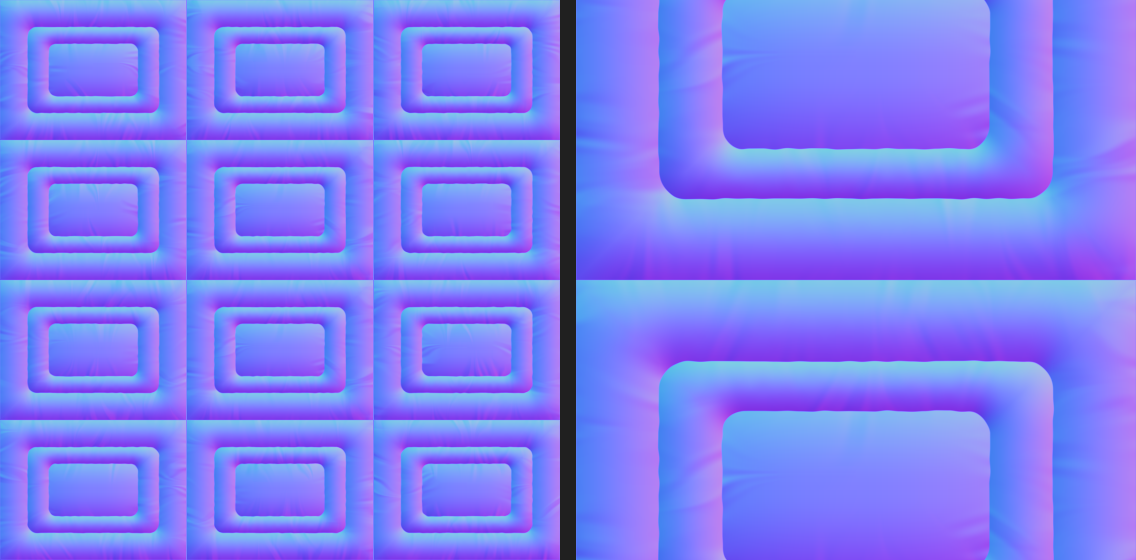
Left, the full canvas; right, a detail of the centre.
Reproduce this texture map procedurally as a Shadertoy shader.

```glsl
// Tangent-space normal map of quilted padding: a grid of cells, each with an
// outer frame, a raised ring and a central pad. Every panel bulges between its
// seams, and fine fabric creases fan out from the stitching.

const vec2  REPEATS    = vec2(3.0, 4.0);
const vec2  CELL_HALF  = vec2(0.5, 0.375);     // lengths are in cell widths
const vec2  RING_HALF  = vec2(0.352, 0.230);
const vec2  PAD_HALF   = vec2(0.239, 0.141);
const float RING_ROUND = 0.050;
const float PAD_ROUND  = 0.040;
const vec2  FRAME_TILT = vec2(0.46, 0.72);     // steepest slope at a seam
const vec2  RING_TILT  = vec2(0.56, 0.82);
const vec2  PAD_TILT   = vec2(0.27, 0.52);
const float BULGE      = 1.35;                 // higher keeps the middle flatter
const float OUTER_SOFT = 0.150;                // corner blend, convex side
const float INNER_SOFT = 0.055;                // corner blend, concave side
const float CREASE_FREQ  = 62.0;
const float CREASE_REACH = 0.040;
const float CREASE_TILT  = 0.55;
const float SEAM_WOBBLE  = 0.003;

float hash(vec2 p) {
    return fract(sin(dot(p, vec2(127.1, 311.7))) * 43758.5453);
}

float noise(vec2 p) {
    vec2 i = floor(p), f = fract(p);
    f = f * f * (3.0 - 2.0 * f);
    return mix(mix(hash(i), hash(i + vec2(1, 0)), f.x),
               mix(hash(i + vec2(0, 1)), hash(i + vec2(1, 1)), f.x), f.y);
}

float roundedBox(vec2 p, vec2 halfSize, float radius) {
    vec2 q = abs(p) - halfSize + radius;
    return length(max(q, 0.0)) + min(max(q.x, q.y), 0.0) - radius;
}

// Direction away from a box, turning gradually around its corners.
vec2 outward(vec2 p, vec2 halfSize, float soft) {
    vec2 q = max(abs(p) - halfSize + soft, 0.001);
    return sign(p) * normalize(q * q);
}

// Signed slope of creases that start at a seam and slant into the panel.
float crease(float along, float depth, float seed) {
    float slant = (noise(vec2(along * 14.0, seed)) - 0.5) * 1.8;
    float s = along + slant * depth;
    float fold = noise(vec2(s * CREASE_FREQ, seed + depth * 9.0)) - 0.5;
    float patches = smoothstep(0.3, 0.85, noise(vec2(s * 17.0, seed + 5.3)));
    float reach = CREASE_REACH * (0.35 + patches);
    return fold * (0.25 + patches) * exp(-max(depth, 0.0) / reach);
}

// Creases run across the seam, so they tilt the surface along it.
vec2 creases(vec2 p, vec2 dir, float depth, float seed) {
    vec2 side = step(0.0, p.yx) * 17.0;
    vec2 slope = vec2(crease(p.x, depth, seed + side.x),
                      crease(p.y, depth, seed + side.y + 41.0));
    return CREASE_TILT * slope * dir.yx * dir.yx;
}

// Slope of a padded band between an inner and an outer seam.
vec2 bandTilt(vec2 inDir, vec2 outDir, float inDist, float outDist, vec2 steep) {
    float a = max(inDist, 0.0), b = max(outDist, 0.0);
    float t = a / max(a + b, 0.0001);
    return steep * (outDir * pow(t, BULGE) - inDir * pow(1.0 - t, BULGE));
}

void mainImage(out vec4 fragColor, in vec2 fragCoord) {
    vec2 grid = fragCoord / iResolution.xy * REPEATS;
    vec2 p = (fract(grid) - 0.5) * 2.0 * CELL_HALF;
    float seed = floor(hash(floor(grid) + 3.0) * 90.0) + 0.5;
    float pixel = REPEATS.x / iResolution.x;

    // Seam distances, slightly puckered by the stitching
    float pucker = (noise(p * 45.0 + seed) - 0.5) * SEAM_WOBBLE;
    float ringDist = roundedBox(p, RING_HALF, RING_ROUND) + pucker;
    float padDist = roundedBox(p, PAD_HALF, PAD_ROUND) + pucker;
    vec2 edge = CELL_HALF - abs(p);
    float cellDist = min(edge.x, edge.y);

    vec2 cellDir = outward(p, CELL_HALF, OUTER_SOFT);
    vec2 ringOut = outward(p, RING_HALF, OUTER_SOFT);
    vec2 ringIn  = outward(p, RING_HALF, INNER_SOFT);
    vec2 padDir  = outward(p, PAD_HALF, INNER_SOFT);

    // Outer frame
    vec2 frame = bandTilt(ringIn, cellDir, ringDist, cellDist, FRAME_TILT);
    frame += creases(p, cellDir, cellDist, seed);
    frame += 0.7 * creases(p, ringIn, ringDist, seed + 7.0);
    frame *= smoothstep(0.0, 0.75 * pixel, cellDist);

    // Raised ring
    vec2 ring = bandTilt(padDir, ringOut, padDist, -ringDist, RING_TILT);
    ring += 0.35 * creases(p, ringOut, -ringDist, seed + 13.0);
    ring += 0.6 * creases(p, padDir, padDist, seed + 19.0);

    // Central pad
    vec2 u = p / PAD_HALF;
    vec2 pad = PAD_TILT * u * pow(abs(u), vec2(0.5));
    pad += creases(p, outward(p, PAD_HALF, 0.1), -padDist, seed + 29.0);

    // Join the panels and encode the normal
    vec2 tilt = mix(ring, frame, smoothstep(-pixel, pixel, ringDist));
    tilt = mix(pad, tilt, smoothstep(-pixel, pixel, padDist));
    vec3 normal = normalize(vec3(tilt, 1.0));
    fragColor = vec4(normal * 0.5 + 0.5, 1.0);
}
```
